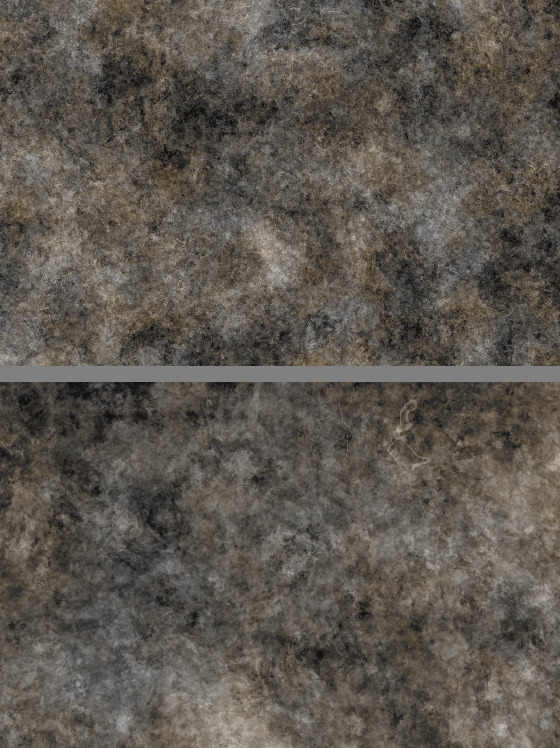
Top: the whole. Bottom: its middle third, enlarged.
This texture is drawn by a WebGL 2 fragment shader. Its source:

```glsl
#version 300 es
precision highp float;
// Weathered stone: brown-grey clouds, pale crusts, charcoal stains, plates, pits and hairline veins.

uniform vec2 u_resolution;
out vec4 fragColor;

const mat2 TURN = mat2(0.8, 0.6, -0.6, 0.8);
const float NOISE_DEVIATION = 0.214;

float hash(vec2 p) {
    vec3 q = fract(vec3(p.xyx) * 0.1031);
    q += dot(q, q.yzx + 33.33);
    return fract((q.x + q.y) * q.z);
}

float valueNoise(vec2 p) {
    vec2 cell = floor(p);
    vec2 f = fract(p);
    f = f * f * (3.0 - 2.0 * f);
    float low = mix(hash(cell), hash(cell + vec2(1, 0)), f.x);
    float high = mix(hash(cell + vec2(0, 1)), hash(cell + vec2(1, 1)), f.x);
    return mix(low, high, f.y);
}

// Layered noise with mean 0 and deviation near 1
float fbm(vec2 p, int octaves, float gain) {
    float sum = 0.0, power = 0.0, amp = 1.0;
    for (int i = 0; i < octaves; i++) {
        sum += amp * (valueNoise(p) - 0.5);
        power += amp * amp;
        amp *= gain;
        p = TURN * p * 2.03 + 17.0;
    }
    return sum / (NOISE_DEVIATION * sqrt(power));
}

// Cellular noise: nearest distance, gap to the second nearest, random cell value
vec3 cellular(vec2 p) {
    vec2 base = floor(p);
    float nearest = 8.0, second = 8.0, value = 0.0;
    for (int y = -1; y <= 1; y++) {
        for (int x = -1; x <= 1; x++) {
            vec2 cell = base + vec2(x, y);
            vec2 point = cell + vec2(hash(cell + 11.0), hash(cell + 57.0));
            float d = distance(p, point);
            if (d < nearest) {
                second = nearest;
                nearest = d;
                value = hash(cell + 91.0);
            } else {
                second = min(second, d);
            }
        }
    }
    return vec3(nearest, second - nearest, value);
}

// Layered sines gently bend the large shapes
vec2 sineWarp(vec2 p, float strength) {
    float frequency = 5.0;
    for (int i = 0; i < 3; i++) {
        p += strength * sin(frequency * p.yx + vec2(1.3, 4.1) * float(i + 1)) / frequency;
        p = TURN * p;
        frequency *= 1.9;
    }
    return p;
}

// Ragged islands where layered noise rises above a level
float islands(vec2 p, float bias, float level, float gain) {
    return smoothstep(level, level + 0.45, 0.85 * fbm(p, 6, gain) + bias);
}

float stoneTone(vec2 p, vec2 bent, float cloud) {
    float mottle = fbm(bent * 9.0 + 5.0, 7, 0.8);
    float grain = fbm(p * 90.0, 4, 0.9);
    float tone = 0.337 + 0.027 * cloud + 0.036 * mottle + 0.044 * grain;

    // Pale crusts and dark stains
    float pale = islands(bent * 12.0 + 31.0, 0.5 * cloud, 0.65, 0.77);
    float dark = islands(bent * 12.0 + 63.0, -0.5 * cloud, 0.65, 0.77);
    tone += 0.085 * (pale - dark);

    // Chipped plates with shadowed creases
    vec3 plate = cellular(bent * 32.0);
    float crease = smoothstep(0.1, 0.0, plate.y) * pale;
    tone += 0.03 * (plate.z - 0.5) - 0.05 * crease;

    // Crisp chips and pits
    tone += 0.09 * islands(p * 42.0 + 7.0, 0.2 * cloud, 1.15, 0.75);
    tone -= 0.09 * islands(p * 36.0 + 83.0, -0.2 * cloud, 1.05, 0.75);

    // Broken hairline veins
    float ridge = abs(fbm(bent * 6.0 + 70.0, 5, 0.55));
    float gate = smoothstep(0.9, 1.3, fbm(p * 8.0 + 44.0, 3, 0.7));
    tone += 0.15 * gate * smoothstep(0.05, 0.015, ridge);
    return clamp(tone, 0.07, 0.76);
}

void main() {
    vec2 p = gl_FragCoord.xy / u_resolution.y;
    vec2 ripple = vec2(fbm(p * 18.0, 3, 0.5), fbm(p * 18.0 + 40.0, 3, 0.5));
    vec2 bent = sineWarp(p + 3.0, 0.14) + 0.005 * ripple;
    float cloud = fbm(bent * 3.4 + 9.0, 3, 0.65);
    float tone = stoneTone(p, bent, cloud);

    // Rusty and cool zones; the darkest stone stays neutral
    float rust = fbm(bent * 7.0 + 90.0, 6, 0.75);
    float warmth = clamp(1.0 + 0.5 * rust, 0.0, 2.4);
    warmth *= smoothstep(0.13, 0.32, tone) * mix(1.0, 0.8, smoothstep(0.4, 0.55, tone));
    vec3 tint = vec3(0.025, 0.0, -0.036) * warmth;
    fragColor = vec4(clamp(tone + tint, 0.0, 1.0), 1.0);
}
```
